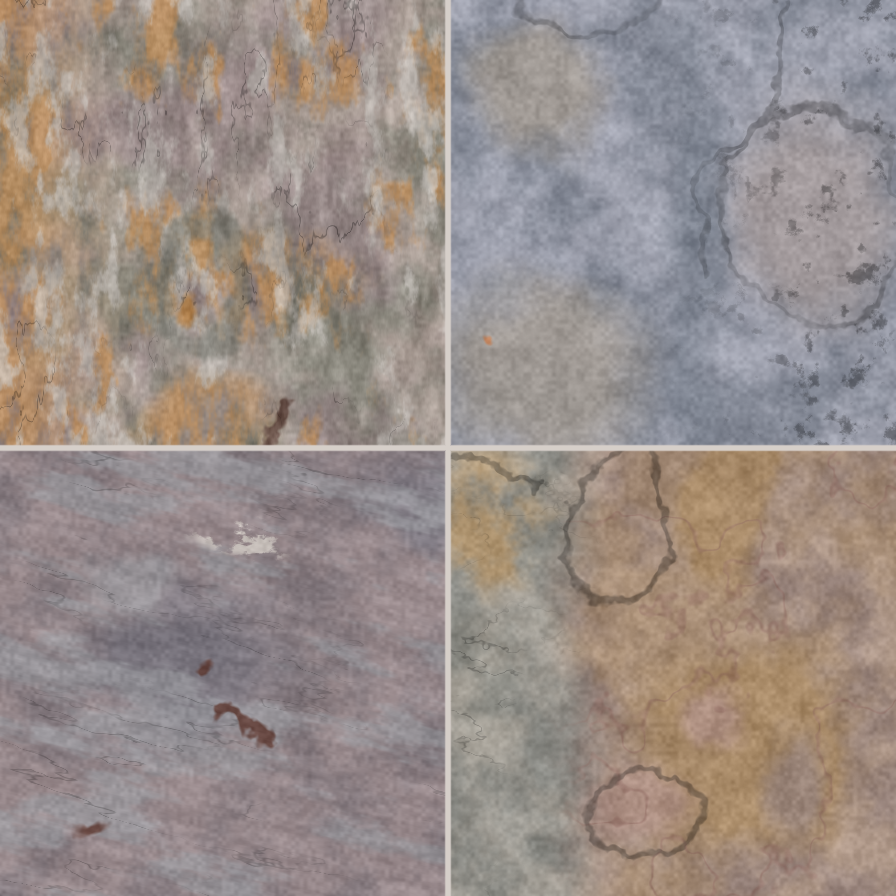
This texture is drawn by a WebGL 2 fragment shader. Its source:

```glsl
#version 300 es
precision highp float;
// Four weathered slate tiles, two by two, parted by thin pale grout.
uniform vec2 u_resolution;
out vec4 outColor;

float hash(vec2 p) {
  vec3 q = fract(p.xyx * 0.1031);
  q += dot(q, q.yzx + 33.33);
  return fract((q.x + q.y) * q.z);
}

float noise(vec2 p) {
  vec2 i = floor(p), f = fract(p);
  f = f * f * (3.0 - 2.0 * f);
  return mix(mix(hash(i), hash(i + vec2(1, 0)), f.x),
             mix(hash(i + vec2(0, 1)), hash(i + vec2(1, 1)), f.x), f.y);
}

// Octaves keep their direction, so stretched input gives aligned streaks
float fbm(vec2 p) {
  float sum = 0.0, amp = 0.47;
  for (int i = 0; i < 5; i++) {
    sum += amp * noise(p);
    p = p * 2.03 + 17.3;
    amp *= 0.55;
  }
  return sum;
}

float blob(vec2 p, float x, float y, float rx, float ry) {
  return 1.0 - smoothstep(0.5, 1.3, length((p - vec2(x, y)) / vec2(rx, ry)));
}

float ring(vec2 p, float x, float y, float rx, float ry, float w) {
  float d = abs(length((p - vec2(x, y)) / vec2(rx, ry)) - 1.0) * min(rx, ry);
  return 1.0 - smoothstep(0.3 * w, w, d);
}

float stroke(vec2 p, vec2 a, vec2 b, float w) {
  vec2 d = b - a;
  float t = clamp(dot(p - a, d) / dot(d, d), 0.0, 1.0);
  return 1.0 - smoothstep(0.4 * w, w, length(p - a - t * d));
}

// Thin line along the middle level of a noise field
float vein(vec2 p) { return 1.0 - smoothstep(0.0, 0.016, abs(fbm(p) - 0.5)); }

vec3 ochreSlate(vec2 p, vec2 q, float n, float m) {
  float grain = fbm(p * vec2(32, 12));
  vec3 c = mix(vec3(0.53, 0.52, 0.48), vec3(0.66, 0.61, 0.58), n);
  c = mix(c, vec3(0.61, 0.54, 0.55), 0.7 * m);
  float rust = 1.0 - smoothstep(0.0, 0.3, q.x);
  rust += blob(q, 0.65, 0.4, 0.14, 0.1) + blob(q, 0.45, 0.03, 0.16, 0.12);
  rust += smoothstep(0.52, 0.68, fbm(p * vec2(13, 6) + 60.0));
  c = mix(c, vec3(0.7, 0.5, 0.29), 0.75 * min(rust, 1.0) * smoothstep(0.2, 0.6, grain));
  c = mix(c, vec3(0.73, 0.71, 0.69), 0.7 * smoothstep(0.53, 0.72, fbm(p * vec2(24, 11) + 80.0)));
  c = mix(c, vec3(0.45, 0.45, 0.42), 0.65 * ring(q, 0.45, 0.36, 0.1, 0.14, 0.035));
  c = mix(c, vec3(0.72, 0.51, 0.28), 0.8 * blob(q, 0.42, 0.31, 0.03, 0.04));
  c = mix(c, vec3(0.35, 0.25, 0.22), 0.8 * stroke(q, vec2(0.61, 0.09), vec2(0.62, 0.03), 0.018));
  return c * (1.0 - 0.25 * m * vein(p * vec2(12, 5))) + 0.3 * (grain - 0.5);
}

vec3 blueSlate(vec2 p, vec2 q, float n, float m) {
  vec3 c = mix(vec3(0.51, 0.53, 0.58), vec3(0.63, 0.64, 0.69), n);
  float warm = blob(q, 0.2, 0.17, 0.25, 0.22) + blob(q, 0.2, 0.8, 0.15, 0.16);
  c = mix(c, vec3(0.63, 0.59, 0.54), 0.7 * warm);
  c = mix(c, vec3(0.65, 0.61, 0.61), 0.85 * blob(q, 0.81, 0.52, 0.2, 0.27));
  c = mix(c, vec3(0.46, 0.49, 0.54), 0.5 * blob(q, 0.55, 0.45, 0.07, 0.6));
  vec2 bend = vec2(0.7, 0.75), elbow = vec2(0.55, 0.6);
  float crack = ring(q, 0.81, 0.52, 0.21, 0.25, 0.009) + ring(q, 0.3, 1.03, 0.16, 0.1, 0.01);
  crack += stroke(q, vec2(0.73, 1), bend, 0.009) + stroke(q, bend, elbow, 0.009);
  crack += stroke(q, elbow, vec2(0.56, 0.4), 0.009);
  c *= 1.0 - 0.24 * min(crack, 1.0) * (0.5 + 0.5 * m);
  c = mix(c, vec3(0.75, 0.46, 0.28), 0.8 * blob(q, 0.1, 0.26, 0.015, 0.015));
  float pits = smoothstep(0.62, 0.75, fbm(p * 26.0 + 40.0)) * smoothstep(0.4, 0.9, q.x);
  return c * (1.0 - 0.3 * pits) + 0.15 * (fbm(p * 24.0) - 0.5);
}

vec3 mauveSlate(vec2 p, vec2 q, float n, float m) {
  vec2 s = p + vec2(0, 0.22 * p.x);
  vec3 c = mix(vec3(0.51, 0.47, 0.49), vec3(0.6, 0.54, 0.55), n);
  float shade = blob(q, 0.42, 0.52, 0.24, 0.17) + blob(q, 0.93, 0.87, 0.14, 0.1);
  c = mix(c, vec3(0.47, 0.46, 0.5), 0.75 * shade);
  float pale = smoothstep(0.5, 0.66, fbm(s * vec2(4, 13) + 22.0));
  c = mix(c, vec3(0.6, 0.6, 0.62), 0.7 * max(pale, blob(q, 0.28, 0.7, 0.11, 0.07)));
  c *= 1.0 - 0.18 * m * vein(s * vec2(3, 12));
  float glints = blob(q, 0.54, 0.8, 0.1, 0.05) * smoothstep(0.48, 0.62, fbm(p * vec2(22, 40)));
  c = mix(c, vec3(0.79, 0.76, 0.74), glints);
  float rust = stroke(q, vec2(0.49, 0.43), vec2(0.61, 0.35), 0.018) + blob(q, 0.47, 0.53, 0.018, 0.018);
  rust += blob(q, 0.2, 0.14, 0.05, 0.02) + blob(q, 0.0, 0.15, 0.025, 0.015);
  c = mix(c, vec3(0.37, 0.23, 0.2), 0.85 * min(rust, 1.0));
  return c + 0.15 * (fbm(s * vec2(9, 38)) - 0.5);
}

vec3 bandedSlate(vec2 p, vec2 q, float n, float m) {
  vec3 c = mix(vec3(0.59, 0.51, 0.48), vec3(0.68, 0.59, 0.53), n);
  float ochre = blob(q, 0.65, 0.32, 0.28, 0.22) + blob(q, 0.62, 0.88, 0.1, 0.2);
  c = mix(c, vec3(0.66, 0.53, 0.36), 0.7 * min(ochre + 0.5 * m, 1.0));
  float grey = 1.0 - smoothstep(0.2, 0.36, q.x);
  c = mix(c, mix(vec3(0.52, 0.53, 0.51), vec3(0.65, 0.64, 0.61), n), 0.9 * grey);
  c = mix(c, vec3(0.7, 0.56, 0.37), 0.7 * n * blob(q, 0.09, 0.83, 0.14, 0.16));
  float pink = blob(q, 0.59, 0.41, 0.07, 0.08) + blob(q, 0.42, 0.2, 0.12, 0.08);
  c = mix(c, vec3(0.69, 0.57, 0.53), 0.8 * pink);
  c = mix(c, vec3(0.58, 0.51, 0.5), 0.7 * blob(q, 0.77, 0.25, 0.1, 0.12));
  c = mix(c, vec3(0.55, 0.4, 0.37), 0.4 * vein(p * 3.2 + 50.0) * (1.0 - grey));
  float crack = ring(q, 0.38, 0.82, 0.12, 0.17, 0.009) + ring(q, 0.43, 0.18, 0.12, 0.09, 0.009);
  crack += stroke(q, vec2(0, 0.98), vec2(0.2, 0.91), 0.009);
  c *= 1.0 - 0.27 * min(crack, 1.0) - 0.2 * grey * m * vein(p * vec2(6, 10));
  return c + 0.17 * (fbm(p * 24.0 + 8.0) - 0.5);
}

void main() {
  vec2 uv = gl_FragCoord.xy / u_resolution;
  vec2 id = floor(uv * 2.0), p = fract(uv * 2.0), s = p + id * 7.0;
  // Ragged coordinates give patches and cracks natural edges
  vec2 q = p + 0.13 * (vec2(fbm(s * 7.0), fbm(s * 7.0 + 40.0)) - 0.5);
  float n = smoothstep(0.3, 0.7, fbm(s * 9.0)), m = smoothstep(0.4, 0.65, fbm(s * 4.0 + 70.0));
  vec3 c = id.y > 0.5 ? (id.x < 0.5 ? ochreSlate(p, q, n, m) : blueSlate(p, q, n, m))
                      : (id.x < 0.5 ? mauveSlate(p, q, n, m) : bandedSlate(p, q, n, m));
  c += 0.08 * (noise(s * 110.0) - 0.5);
  // Grout
  vec2 gap = abs(uv - 0.5);
  float grout = 1.0 - smoothstep(0.002, 0.0045, min(gap.x, gap.y));
  outColor = vec4(mix(c, vec3(0.84, 0.81, 0.79), grout), 1);
}
```
